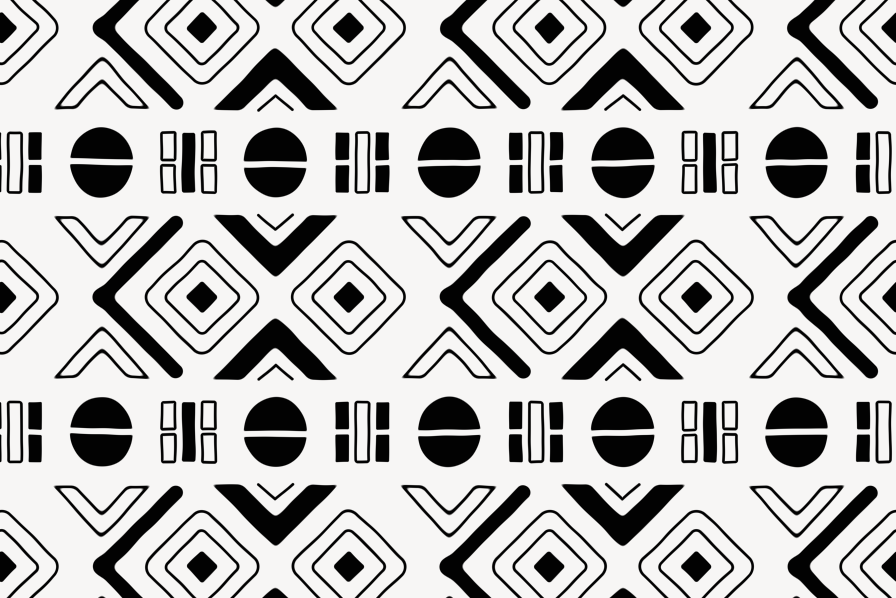
This pattern is drawn by a WebGL 2 fragment shader. Its source:

```glsl
#version 300 es
precision highp float;
// Black and white tribal bands: rows of crosses, nested diamonds and chevrons
// alternate with rows of split discs and bar blocks. Each motif is a distance
// function in a folded cell; gradient noise gives the edges a hand-drawn wobble.

uniform vec2 u_resolution;
out vec4 fragColor;

const float CANVAS_WIDTH = 768.0;        // design units across the canvas
const vec2 CELL = vec2(297.8, 231.0);    // repeat of the cross row
const vec2 CROSS_CENTER = vec2(1.0, -1.5);
const float STROKE = 1.15;               // half width of thin lines
const vec3 PAPER = vec3(0.97, 0.965, 0.96);
const vec3 INK = vec3(0.006);

vec2 hash2(vec2 p) {
  vec3 q = fract(p.xyx * vec3(0.1031, 0.103, 0.0973));
  q += dot(q, q.yzx + 33.33);
  return fract((q.xx + q.yz) * q.zy) * 2.0 - 1.0;
}

float cornerGradient(vec2 cell, vec2 local, vec2 corner) {
  return dot(hash2(cell + corner), local - corner);
}

float gradientNoise(vec2 p) {
  vec2 i = floor(p), f = p - i;
  vec2 u = f * f * f * (f * (f * 6.0 - 15.0) + 10.0);
  float low = mix(cornerGradient(i, f, vec2(0, 0)), cornerGradient(i, f, vec2(1, 0)), u.x);
  float high = mix(cornerGradient(i, f, vec2(0, 1)), cornerGradient(i, f, vec2(1, 1)), u.x);
  return mix(low, high, u.y);
}

// Offset from the nearest multiple of the period
float fold(float x, float period) {
  return x - period * floor(x / period + 0.5);
}

float smoothMin(float a, float b, float k) {
  float h = max(k - abs(a - b), 0.0) / k;
  return min(a, b) - h * h * k * 0.25;
}

float smoothMax(float a, float b, float k) {
  return -smoothMin(-a, -b, k);
}

float outline(float d) {
  return abs(d) - STROKE;
}

float segment(vec2 p, vec2 a, vec2 b) {
  vec2 ap = p - a, ab = b - a;
  return length(ap - ab * clamp(dot(ap, ab) / dot(ab, ab), 0.0, 1.0));
}

float roundBox(vec2 p, vec2 halfSize, float radius) {
  vec2 q = abs(p) - halfSize + radius;
  return length(max(q, 0.0)) + min(max(q.x, q.y), 0.0) - radius;
}

// Square on its corner; extent reaches the rounded tip
float diamond(vec2 p, float extent, float radius) {
  vec2 q = vec2(p.x + p.y, p.x - p.y) * 0.70711;
  return roundBox(q, vec2((extent - radius) * 0.70711 + radius), radius);
}

// Bent band opening toward +y, cut flat at the base
float chevron(vec2 p, float tip, float notch, float base, float slope) {
  float rise = slope * (sqrt(p.x * p.x + 9.0) - 3.0);
  float scale = inversesqrt(1.0 + slope * slope);
  float band = max(tip + rise - p.y, p.y - notch - rise) * scale;
  return smoothMax(band, p.y - base, 3.0);
}

float crossRow(vec2 p) {
  vec2 q = vec2(fold(p.x, CELL.x), abs(p.y));
  float d = smoothMin(segment(q, vec2(0), vec2(63.5)),
                      segment(q, vec2(0), vec2(63.5, -63.5)), 7.0) - 6.2;
  d = min(d, outline(chevron(q, 27.0, 46.0, 68.5, 1.14)));

  vec2 gem = vec2(abs(q.x) - 86.0, p.y);
  d = min(d, diamond(gem, 13.0, 2.5));
  d = min(d, outline(diamond(gem, 31.0, 5.0)));
  d = min(d, outline(diamond(gem, 48.0, 10.0)));

  vec2 between = vec2(fold(p.x - 0.5 * CELL.x, CELL.x), q.y);
  d = min(d, chevron(between, 18.0, 44.0, 70.5, 1.03));
  vec2 caret = vec2(abs(between.x), between.y);
  return min(d, segment(caret, vec2(0.0, 58.0), vec2(14.5, 70.5)) - STROKE);
}

float splitDisc(vec2 p, float column) {
  vec2 vary = hash2(vec2(column + 20.0, 3.0));
  float disc = (length(p / vec2(27.0, 30.0)) - 1.0) * 28.0;
  float slit = 2.6 - abs(p.y - 0.6 - vary.x * 1.2 - vary.y * 0.04 * p.x);
  return smoothMax(disc, slit, 1.5);
}

float barBlock(vec2 p, bool hollowSides) {
  float sides = roundBox(vec2(abs(p.x) - 17.3, abs(p.y) - 14.0), vec2(5.7, 11.8), 1.2);
  float middle = roundBox(p, vec2(5.6, 25.7), 1.8);
  return hollowSides ? min(outline(sides), middle) : min(sides, outline(middle));
}

float discRow(vec2 p) {
  float pitch = 0.5 * CELL.x;
  float column = floor(p.x / pitch + 0.5);
  float disc = splitDisc(vec2(fold(p.x, pitch), p.y), column);
  float blockX = p.x - 0.5 * pitch;
  float block = floor(blockX / pitch + 0.5);
  bool hollowSides = abs(mod(block, 3.0) - 1.0) < 0.5;  // every third block
  return min(disc, barBlock(vec2(fold(blockX, pitch), p.y), hollowSides));
}

void main() {
  float unit = CANVAS_WIDTH / u_resolution.x;  // design units per pixel
  vec2 p = (gl_FragCoord.xy - 0.5 * u_resolution) * vec2(unit, -unit) - CROSS_CENTER;
  p += 1.3 * vec2(gradientNoise(p / 24.0), gradientNoise(p / 24.0 + 57.0));

  float d = min(crossRow(vec2(p.x, fold(p.y, CELL.y))),
                discRow(vec2(p.x, fold(p.y - 0.5 * CELL.y, CELL.y))));
  float coverage = smoothstep(0.75 * unit, -0.75 * unit, d);
  fragColor = vec4(mix(PAPER, INK, coverage), 1.0);
}
```
